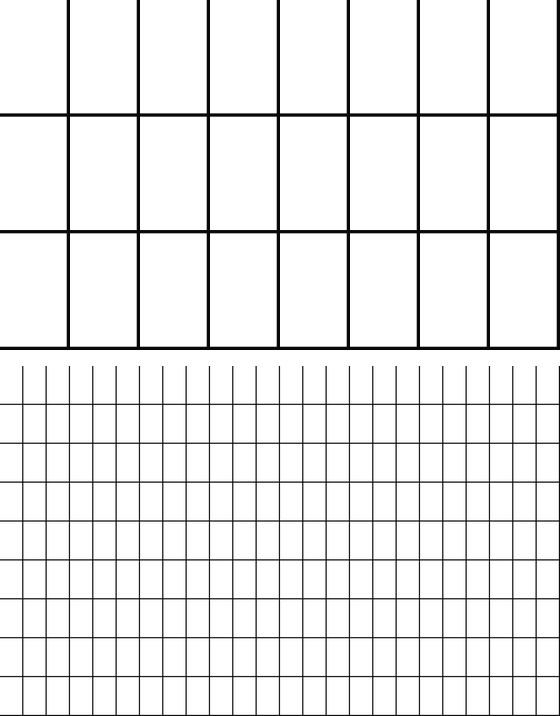
Top, the tile; bottom, the same tile 3 across and 3 down.
Reproduce this pattern procedurally as a WebGL 2 fragment shader.

```glsl
#version 300 es
precision highp float;

#define REPEATS vec2(8.0, 3.0)
#define LINE_WIDTH 0.009375 // fraction of canvas height
#define LINE_COLOR vec3(0.03)
#define PANE_COLOR vec3(1.0)

uniform vec2 u_resolution;
out vec4 fragColor;

// Total line thickness between 0 and p, one line at the start of each cell
vec2 lineIntegral(vec2 p, vec2 width) {
    return floor(p) * width + min(fract(p), width);
}

// Exact share of a pixel covered by the vertical (x) and horizontal (y) lines
vec2 lineCoverage(vec2 p, vec2 pixel, vec2 width) {
    vec2 covered = lineIntegral(p + 0.5 * pixel, width)
                 - lineIntegral(p - 0.5 * pixel, width);
    return clamp(covered / pixel, 0.0, 1.0);
}

void main() {
    vec2 uv = gl_FragCoord.xy / u_resolution;

    // Lines sit on the right and bottom of each cell, so x is mirrored
    vec2 cellPos = vec2(1.0 - uv.x, uv.y) * REPEATS;
    vec2 pixel = REPEATS / u_resolution;
    vec2 width = LINE_WIDTH * u_resolution.y * pixel;

    // Union of both line directions
    vec2 coverage = lineCoverage(cellPos, pixel, width);
    float ink = 1.0 - (1.0 - coverage.x) * (1.0 - coverage.y);

    fragColor = vec4(mix(PANE_COLOR, LINE_COLOR, ink), 1.0);
}
```
